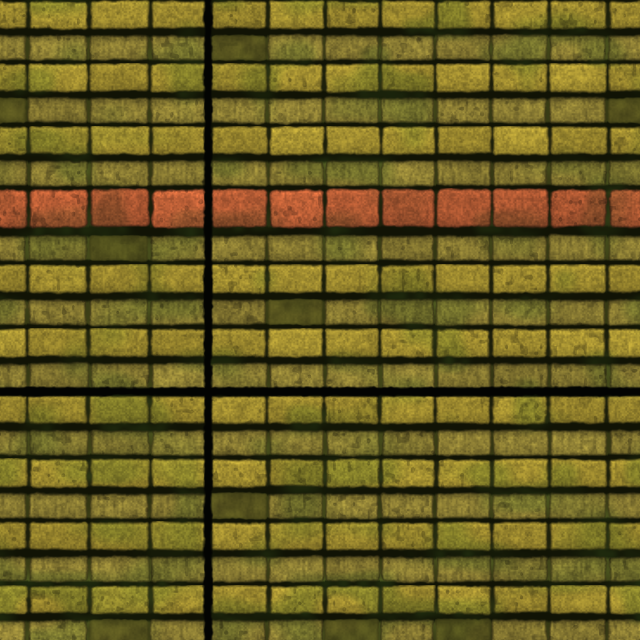
Give the GLSL for this texture, as a Shadertoy shader.

```glsl
float hash(vec2 p) {
    vec3 q = fract(vec3(p.xyx) * 0.1031);
    q += dot(q, q.yzx + 33.33);
    return fract((q.x + q.y) * q.z);
}

// Value noise that wraps over the unit square
float noise(vec2 uv, vec2 cells) {
    vec2 p = uv * cells, i = floor(p), f = fract(p);
    f = f * f * (3.0 - 2.0 * f);
    vec2 a = mod(i, cells), b = mod(i + 1.0, cells);
    return mix(mix(hash(a), hash(vec2(b.x, a.y)), f.x),
               mix(hash(vec2(a.x, b.y)), hash(b), f.x), f.y);
}

float roundedBox(vec2 p, vec2 halfSize, float radius) {
    vec2 q = abs(p) - halfSize + radius;
    return length(max(q, 0.0)) + min(max(q.x, q.y), 0.0) - radius;
}

void mainImage(out vec4 fragColor, in vec2 fragCoord) {
    vec2 uv = fragCoord / iResolution.xy;
    float soft = 0.0008 + 0.7 / iResolution.y;
    float depth = 1.0 - uv.y;

    // Noise layers: broad stains, wobbling edges, grain and upright scratches
    float stain = noise(uv, vec2(17.0, 23.0));
    float wobble = noise(uv, vec2(67.0)) - 0.5;
    float ragged = noise(uv, vec2(190.0)) - 0.5;
    float grain = noise(uv, vec2(370.0)) - 0.5;
    float streak = noise(uv, vec2(240.0, 50.0)) - 0.5;

    // Courses: first depth, pitch and first index of each band
    vec3 band = depth < 0.2943 ? vec3(0.0, 0.0491, 0.0)
              : depth < 0.362 ? vec3(0.2943, 0.0677, 6.0)
              : depth < 0.612 ? vec3(0.362, 0.05, 7.0)
              : vec3(0.617, 0.0494, 12.0);
    float course = max((depth - band.x) / band.y, 0.0);
    float row = floor(course) + band.z;
    float drop = fract(course) * band.y;
    bool red = row == 6.0;
    bool recessed = mod(row, 2.0) > 0.5;

    // Eleven columns with slightly uneven widths
    float bend = 0.008 * cos(6.2832 * (uv.x - 0.37));
    float across = (uv.x - 0.047 - bend) * 11.0 + (hash(vec2(row, 91.0)) - 0.5) * 0.04;
    vec2 id = vec2(mod(floor(across), 11.0), row);
    float tone = hash(id + 3.7), size = hash(id + 41.3), tilt = hash(id + 77.1) - 0.5;

    // Brick outline
    float side = (fract(across) - 0.5) / 11.0;
    float top = (recessed ? 0.0055 : 0.0012) + 0.0018 * (size - 0.4);
    float bottom = band.y - (red ? 0.0065 : 0.0042) + 0.002 * (tone - 0.5);
    vec2 local = vec2(side, drop - 0.5 * (top + bottom) + tilt * side * 0.04);
    vec2 halfSize = vec2(0.0442 - 0.0014 * size, 0.5 * (bottom - top));
    float edge = roundedBox(local, halfSize, red ? 0.007 : 0.0045)
               + wobble * 0.0028 + ragged * 0.0016;
    float height = clamp(local.y / halfSize.y, -1.0, 1.0);

    // Mortar: deep shadow between courses, moss in the upright joints
    float joint = smoothstep(top - 0.001, top + 0.006, drop)
                * smoothstep(bottom + 0.001, bottom - 0.004, drop);
    vec3 moss = recessed ? vec3(0.27, 0.28, 0.1) : vec3(0.13, 0.14, 0.05);
    vec3 color = mix(vec3(0.065, 0.075, 0.02), moss, joint * (0.6 + 0.4 * stain));
    color += vec3(0.05, 0.08, 0.03) * smoothstep(0.5, 0.9, stain) * (0.6 + wobble);

    // Brick face
    vec3 face = recessed ? vec3(0.53, 0.475, 0.195) : vec3(0.605, 0.53, 0.18);
    if (red) face = vec3(0.69, 0.35, 0.2);
    face *= 0.92 + 0.15 * tone;
    face = mix(face, face * vec3(0.82, 0.9, 0.86), smoothstep(0.45, 0.85, stain));
    face *= 1.0 + 0.22 * grain + 0.16 * ragged + 0.1 * wobble
          + (recessed ? 0.22 : 0.09) * streak;
    face *= 1.03 - 0.13 * smoothstep(0.1, 1.0, height);
    if (recessed) face *= 0.76 + 0.24 * smoothstep(-1.0, -0.3, height);
    else face *= 1.0 + 0.1 * smoothstep(-0.5, -0.85, height);

    // Pits, worn rims and bricks sunk under moss
    float pits = smoothstep(0.7, 0.88, noise(uv + 0.37, vec2(130.0, 110.0)));
    face *= 1.0 - 0.22 * pits * smoothstep(0.3, 0.7, size);
    face *= 0.52 + 0.48 * smoothstep(0.0005, -0.0045, edge);
    if (recessed && hash(id + 19.9) < 0.09)
        face = mix(face, vec3(0.3, 0.3, 0.1) * (0.9 + 0.4 * wobble), 0.75);
    color = mix(color, face, smoothstep(soft, -soft, edge));

    // One open black gap each way
    float gap = min(abs(uv.x - 0.325) - 0.0058, abs(depth - 0.612) - 0.0062);
    gap += wobble * 0.003 + ragged * 0.002;
    color = mix(color, vec3(0.012, 0.016, 0.008), smoothstep(soft + 0.001, -soft, gap));

    fragColor = vec4(clamp(color, 0.0, 1.0), 1.0);
}
```
